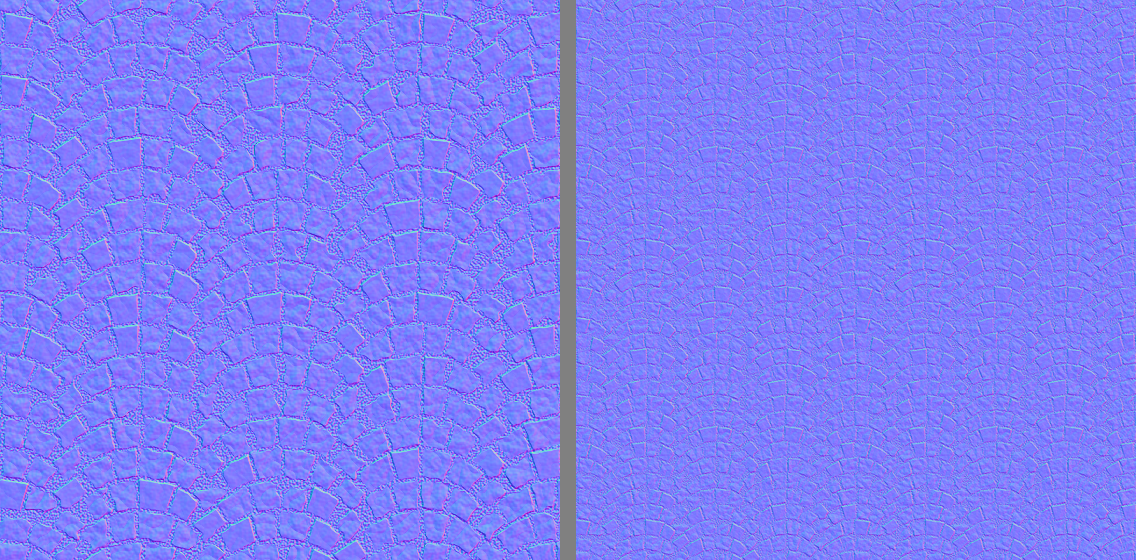
Left: one tile. Right: repeated 2 by 2.
Give the GLSL for this texture map, as a WebGL 2 fragment shader.

```glsl
#version 300 es
precision highp float;

uniform vec2 u_resolution;
out vec4 outColor;

// Layout, in canvas widths
const float COLUMNS = 4.0;
const float ROWS = 18.0;
const float ROW_OFFSET = 0.1;
const float ARC_RADIUS = 0.17;
const int ARC_STONES = 4;
const float STONE_ANGLE = 0.31;
const float JOINT_JITTER = 0.09;
const float HALF_GAP = 0.0013;
const float CORNER = 0.005;
const vec2 VALLEY_HALF_SIZE = vec2(0.0265, 0.0200);
const float VALLEY_ANGLE = 0.72;

// Relief
const float BEVEL_WIDTH = 0.0036;
const float WORN_HEIGHT = 0.0004;
const float RAISED_HEIGHT = 0.0015;
const float RAISED_SHARE = 0.15;
const float TILT = 0.10;
const float EDGE_WOBBLE = 0.0035;
const float EROSION = 0.012;
const float GRAVEL_HEIGHT = 0.0021;
const float SAMPLE_STEP = 0.0011;

struct Stone { float edge; vec2 local; vec2 seed; };

vec2 hash2(vec2 p) {
    vec3 q = fract(p.xyx * vec3(0.1031, 0.1030, 0.0973));
    q += dot(q, q.yzx + 33.33);
    return fract((q.xx + q.yz) * q.zy);
}

vec2 gradientAt(vec2 cell, float period) {
    float angle = 6.2832 * hash2(mod(cell, period) + period).x;
    return vec2(cos(angle), sin(angle));
}

// Gradient noise that wraps after one canvas
float noise(vec2 uv, float period) {
    vec2 p = uv * period, i = floor(p), f = p - i;
    vec2 u = f * f * f * (f * (f * 6.0 - 15.0) + 10.0);
    vec2 x = vec2(1, 0), y = vec2(0, 1);
    float low = mix(dot(gradientAt(i, period), f), dot(gradientAt(i + x, period), f - x), u.x);
    float high = mix(dot(gradientAt(i + y, period), f - y), dot(gradientAt(i + 1.0, period), f - 1.0), u.x);
    return mix(low, high, u.y);
}

float roundedBox(vec2 p, vec2 halfSize) {
    vec2 d = abs(p) - halfSize + CORNER;
    return length(max(d, 0.0)) + min(max(d.x, d.y), 0.0) - CORNER;
}

vec2 turn(vec2 p, float angle) {
    float c = cos(angle), s = sin(angle);
    return vec2(c * p.x - s * p.y, s * p.x + c * p.y);
}

float arcDrop(float x) {
    return ARC_RADIUS - sqrt(ARC_RADIUS * ARC_RADIUS - x * x);
}

float jointAngle(int joint, vec2 id) {
    float jitter = hash2(id + vec2(float(joint) + 51.0, 37.0)).x - 0.5;
    return (float(joint) - 0.5 * float(ARC_STONES)) * STONE_ANGLE + jitter * JOINT_JITTER;
}

// Nearest stone among the arcs and the valleys between them
Stone findStone(vec2 uv) {
    float column = round(uv.x * COLUMNS);
    float x = uv.x - column / COLUMNS;
    float nearestRow = round((uv.y + arcDrop(x)) * ROWS - ROW_OFFSET);
    Stone best = Stone(1.0, vec2(0), vec2(0));
    float second = 1.0;
    for (int k = -1; k <= 1; k++) {
        float row = nearestRow + float(k);
        float y = uv.y - (row + ROW_OFFSET) / ROWS;
        vec2 arcId = vec2(mod(column, COLUMNS) * 8.0, mod(row, ROWS));
        for (int j = 0; j < ARC_STONES + 2; j++) {
            vec2 seed, local, halfSize;
            if (j < ARC_STONES) {
                seed = hash2(arcId + vec2(float(j), 3.0));
                float a = jointAngle(j, arcId), b = jointAngle(j + 1, arcId);
                float middle = 0.5 * (a + b);
                local = turn(vec2(x, y + ARC_RADIUS), middle) - vec2(0, ARC_RADIUS);
                halfSize = vec2(0.5 * (b - a) * (ARC_RADIUS + local.y), 0.5 * cos(middle) / ROWS) - HALF_GAP;
                local = turn(local, (seed.y - 0.5) * 0.12);
            } else {
                float side = float(j - ARC_STONES);
                seed = hash2(vec2(mod(column + side, COLUMNS) * 8.0 + 6.0, arcId.y + 3.0));
                float halfColumn = 0.5 / COLUMNS;
                local = vec2(x - (2.0 * side - 1.0) * halfColumn, y + arcDrop(halfColumn));
                local = turn(local, (seed.y < 0.65 ? -VALLEY_ANGLE : VALLEY_ANGLE) + 0.3 * (seed.x - 0.5));
                halfSize = VALLEY_HALF_SIZE;
            }
            float d = roundedBox(local, halfSize * (0.98 + 0.07 * seed.x));
            second = min(second, max(d, best.edge));
            if (d < best.edge) best = Stone(d, local, seed);
        }
    }
    best.edge = max(best.edge, HALF_GAP - 0.5 * (second - best.edge));
    return best;
}

float heightAt(vec2 uv) {
    Stone stone = findStone(uv);
    float raised = step(1.0 - RAISED_SHARE, stone.seed.x);

    // Ragged rims and patches buried in grit
    float wear = EDGE_WOBBLE * noise(uv, 64.0) + EROSION * smoothstep(0.2, 0.55, noise(uv, 19.0));
    float edge = stone.edge + wear * mix(1.0, 0.2, raised);
    float face = smoothstep(0.0, BEVEL_WIDTH, -edge);

    // Cleft stone faces, smoother on the raised ones
    float rough = 0.0036 * abs(noise(uv, 31.0)) + 0.0013 * noise(uv, 73.0) + 0.0006 * noise(uv, 163.0);
    float top = mix(WORN_HEIGHT, RAISED_HEIGHT, raised) + rough * mix(1.0, 0.55, raised);
    top += dot(stone.local, stone.seed.yx - vec2(0.5)) * TILT;

    // Gravel in the joints
    float gravel = GRAVEL_HEIGHT * (noise(uv, 241.0) + 0.4 * noise(uv, 127.0));
    return mix(gravel, top, face);
}

void main() {
    vec2 uv = gl_FragCoord.xy / u_resolution;
    vec2 e = vec2(SAMPLE_STEP, 0);
    float h = heightAt(uv);
    vec2 slope = vec2(heightAt(uv + e.xy) - h, heightAt(uv + e.yx) - h) / SAMPLE_STEP;
    vec3 normal = normalize(vec3(-slope, 1.0));
    outColor = vec4(0.5 + 0.5 * normal, 1.0);
}
```
